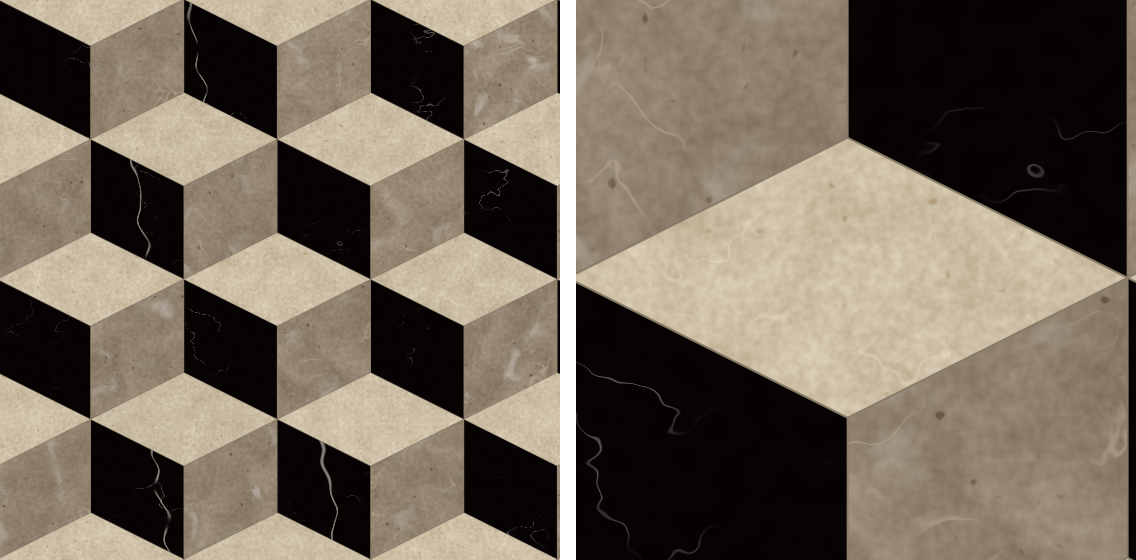
Left: the whole. Right: its middle third, enlarged.
This pattern is drawn by a Shadertoy shader. Its source:

```glsl
// Tumbling-block marble floor: rhombs of cream, taupe and veined black stone.

const vec2 GRID = vec2(6.0, 12.0);           // half cube widths, quarter cube heights
const vec2 CUBE_PERIOD = vec2(2.0, 6.0);
const vec2 ORIGIN = vec2(-0.03, 2.016);      // centre of the first cube
const float JOINT_HALF_WIDTH = 0.0006;
const vec3 JOINT = vec3(0.53, 0.48, 0.41);

// Integer hash to two values in 0..1
vec2 hash2(vec2 p) {
    uvec2 q = uvec2(ivec2(p)) * 1664525u + 1013904223u;
    q.x += q.y * 1664525u;
    q.y += q.x * 1664525u;
    q ^= q >> 16u;
    q.x += q.y * 1664525u;
    q.y += q.x * 1664525u;
    q ^= q >> 16u;
    return vec2(q & 65535u) / 65535.0;
}

float cornerSlope(vec2 cell, vec2 offset) {
    float angle = 6.2831853 * hash2(cell).x;
    return dot(vec2(cos(angle), sin(angle)), offset);
}

// Gradient noise, roughly -0.7..0.7
float noise(vec2 p) {
    vec2 i = floor(p), f = p - i, e = vec2(1.0, 0.0);
    vec2 u = f * f * f * (f * (f * 6.0 - 15.0) + 10.0);
    return mix(mix(cornerSlope(i, f), cornerSlope(i + e, f - e), u.x),
               mix(cornerSlope(i + e.yx, f - e.yx), cornerSlope(i + 1.0, f - 1.0), u.x), u.y);
}

float fbm(vec2 p) {
    float sum = 0.0, amp = 0.6;
    for (int i = 0; i < 4; i++) {
        sum += amp * noise(p);
        p = mat2(1.6, 1.2, -1.2, 1.6) * p + 7.3;
        amp *= 0.5;
    }
    return sum;
}

// Thin line along the zero contour of the noise
float hairline(vec2 p, float width) {
    return 1.0 - smoothstep(0.0, width, abs(fbm(p)));
}

vec3 creamStone(vec2 p) {
    float tone = 0.09 * fbm(p * 4.0) + 0.06 * noise(p * 23.0) + 0.045 * noise(p * 47.0);
    vec3 col = vec3(0.80, 0.745, 0.645) + tone * vec3(0.9, 1.0, 1.15);
    col += 0.045 * hairline(p * 2.3 + 5.0, 0.03) * smoothstep(-0.1, 0.3, noise(p * 3.0));
    float pits = smoothstep(0.42, 0.62, noise(p * 19.0 + 31.0));
    return col - 0.12 * pits * vec3(0.8, 1.0, 1.2);
}

vec3 taupeStone(vec2 p, float cloudiness) {
    vec2 warped = p + 0.2 * vec2(noise(p * 3.0), noise(p * 3.0 + 17.0));
    float tone = 0.13 * fbm(warped * 3.0) + 0.05 * noise(p * 21.0) + 0.03 * noise(p * 45.0);
    vec3 col = vec3(0.572, 0.513, 0.437) + tone;
    // Pale clouds, fine cream veins and dark specks
    float cloud = smoothstep(0.12, 0.5, fbm(warped * vec2(3.2, 2.6) + 41.0));
    col = mix(col, vec3(0.74, 0.71, 0.67), cloud * mix(0.35, 0.85, cloudiness));
    float vein = hairline(warped * 2.1 + 13.0, 0.03) * smoothstep(0.0, 0.35, noise(p * 2.5 + 9.0));
    col = mix(col, vec3(0.73, 0.66, 0.56), 0.6 * vein);
    return col - 0.15 * smoothstep(0.43, 0.62, noise(p * 17.0 + 57.0));
}

vec3 blackStone(vec2 p, vec2 local, vec2 rnd) {
    vec3 col = vec3(0.027, 0.011, 0.010) + 0.012 * noise(p * 9.0);
    // Faint scattered hairlines
    float faint = hairline(p * vec2(1.4, 2.2), 0.014) * smoothstep(0.05, 0.45, noise(p * 2.0 + 23.0));
    col += 0.32 * faint;
    // One bright, steep vein in some of the slabs
    float centre = mix(-0.8, -0.2, rnd.y) - 0.17 * (local.y + 0.5) + 0.13 * noise(p * vec2(1.0, 3.5));
    float width = 0.013 + 0.018 * smoothstep(-0.1, 0.5, noise(p * 3.0 + 3.0));
    float vein = 1.0 - smoothstep(0.2 * width, width, abs(local.x - centre));
    vein *= smoothstep(-0.4, 0.1, noise(p * vec2(2.0, 5.0) + 11.0)) * step(0.64, rnd.x);
    return mix(col, vec3(0.66, 0.65, 0.62), 0.75 * vein);
}

// Offset from the nearest cube centre on the staggered lattice
vec2 cubeOffset(vec2 p) {
    vec2 a = p - CUBE_PERIOD * floor(p / CUBE_PERIOD + 0.5);
    vec2 shifted = p - 0.5 * CUBE_PERIOD;
    vec2 b = shifted - CUBE_PERIOD * floor(shifted / CUBE_PERIOD + 0.5);
    vec2 metric = vec2(3.0, 1.0);
    return dot(a * a, metric) < dot(b * b, metric) ? a : b;
}

// Distance to the rim of a face, in canvas units
float rimDistance(vec2 q, bool isTop) {
    float x = abs(q.x), slant = length(GRID);
    if (isTop) return (1.0 - x - abs(q.y - 1.0)) / slant;
    float drop = x - q.y;
    return min(min(x, 1.0 - x) / GRID.x, min(drop, 2.0 - drop) / slant);
}

void mainImage(out vec4 fragColor, in vec2 fragCoord) {
    vec2 p = fragCoord / iResolution.xy * GRID - ORIGIN;
    vec2 q = cubeOffset(p);
    vec2 cube = mod(floor(p - q + 0.5), GRID);   // wrapped, so slabs continue over the border
    bool isTop = q.y > abs(q.x);
    float face = isTop ? 0.0 : (q.x < 0.0 ? 1.0 : 2.0);

    // Each slab is cut from its own part of the stone
    vec2 rnd = hash2(cube + face * 37.0 + 5.0);
    vec2 local = q * vec2(1.0, 0.5);
    vec2 stone = local + 90.0 * rnd;
    vec3 col = isTop ? creamStone(stone)
             : face < 1.5 ? blackStone(stone, local, rnd) : taupeStone(stone, rnd.x);
    col *= 0.98 + 0.04 * rnd.y;

    // Hairline joints, smoothed over one pixel
    float pixel = 1.0 / min(iResolution.x, iResolution.y);
    float joint = clamp((JOINT_HALF_WIDTH - rimDistance(q, isTop)) / pixel + 0.5, 0.0, 1.0);
    fragColor = vec4(clamp(mix(col, JOINT, joint), 0.0, 1.0), 1.0);
}
```
